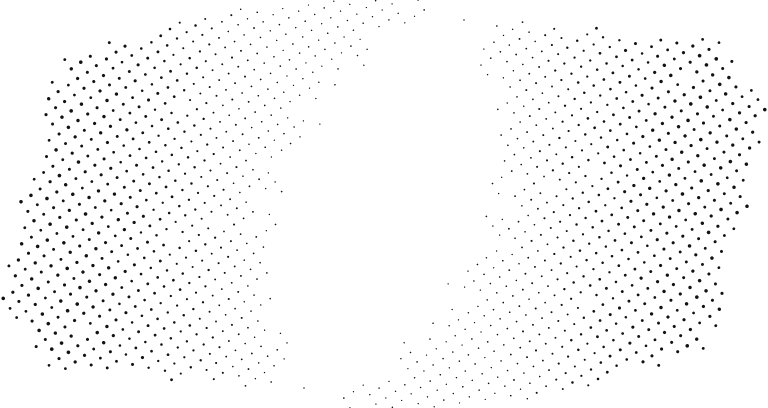
Write a Shadertoy shader that draws this background.

```glsl
// Two ragged halftone dot fields, half-turn copies of each other, on white.

// Lengths are in hundredths of the canvas width.
#define SPACING 1.511
#define LATTICE_ANGLE 0.601
#define LATTICE_PHASE vec2(0.325, 0.16)
#define RADIUS_MIN 0.085
#define RADIUS_MAX 0.205
#define POSITION_JITTER 0.07
#define SIZE_JITTER 0.3
#define INK vec3(0.07)
#define PAPER vec3(1.0)

float hash(vec2 p) {
    return fract(sin(dot(p, vec2(127.1, 311.7))) * 43758.5453);
}

// Signed depth inside the outer border of the left field
float outerDepth(vec2 p) {
    float notch = 2.3 * exp(-0.03 * (p.y - 8.0) * (p.y - 8.0));
    float top = 28.7 + 0.24 * p.x - 0.97 * p.y;
    float corner = 44.0 + 0.795 * p.x - 0.607 * p.y;
    float side = 47.7 + p.x - 0.16 * p.y - notch;
    float lowerCorner = 48.0 + 0.83 * p.x + 0.557 * p.y;
    float bottom = 24.5 + 0.07 * p.x + p.y;
    return min(min(min(top, corner), min(side, lowerCorner)), bottom);
}

// Horizontal depth from the curved inner border, which opens upwards
float innerDepth(vec2 p) {
    float rise = p.y + 6.1;
    float bend = rise > 0.0 ? 0.0205 : 0.018;
    return bend * rise * rise - 17.2 - p.x;
}

// Ink coverage of the left field
float dotField(vec2 p, float pixel) {
    // The reflected rotation is its own inverse
    float c = cos(LATTICE_ANGLE), s = sin(LATTICE_ANGLE);
    mat2 lattice = mat2(c, s, s, -c);
    vec2 cell = floor(lattice * p / SPACING - LATTICE_PHASE + 0.5);
    vec2 node = lattice * (cell + LATTICE_PHASE) * SPACING;

    // Dots thin out at random towards both borders
    float density = smoothstep(-5.0, 2.5, innerDepth(node))
                  * smoothstep(-1.2, 1.2, outerDepth(node));
    float present = step(hash(cell + 3.7), density - 0.01);

    // Slightly uneven place and size, growing towards the outer side
    vec2 jitter = vec2(hash(cell + 11.3), hash(cell + 29.1)) - 0.5;
    vec2 center = node + jitter * POSITION_JITTER * SPACING;
    float radius = mix(RADIUS_MIN, RADIUS_MAX, smoothstep(10.0, 41.0, -node.x));
    radius *= 1.0 + SIZE_JITTER * (hash(cell + 53.9) - 0.5);
    return present * clamp(0.5 - (length(p - center) - radius) / pixel, 0.0, 1.0);
}

void mainImage(out vec4 fragColor, in vec2 fragCoord) {
    float pixel = 100.0 / iResolution.x;
    vec2 p = (fragCoord - 0.5 * iResolution.xy) * pixel;
    float ink = max(dotField(p, pixel), dotField(-p, pixel));
    fragColor = vec4(mix(PAPER, INK, ink), 1.0);
}
```
